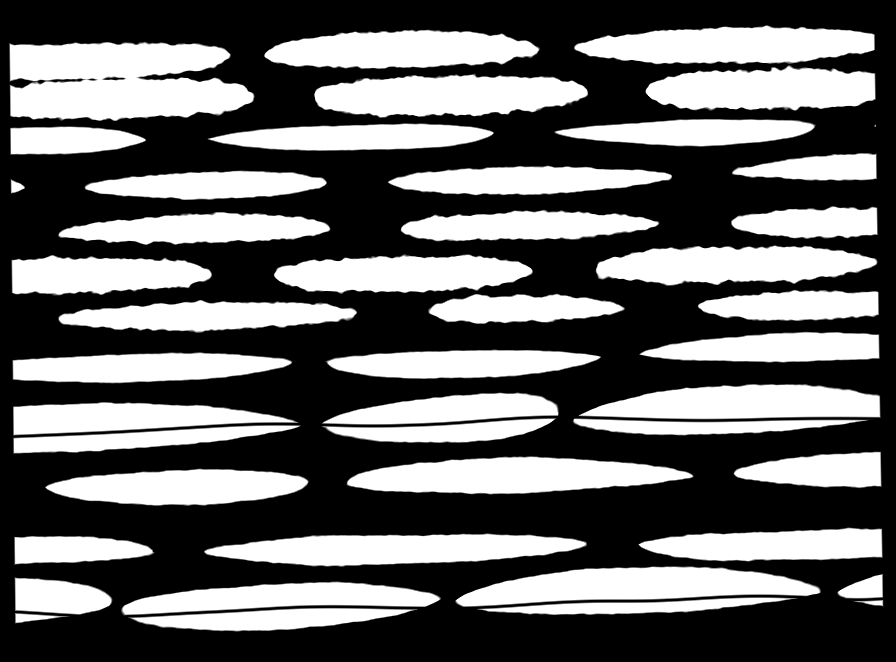
Give the GLSL for this pattern, as a Shadertoy shader.

```glsl
// Twelve stacked rows of white, ragged lens shapes on black, like coursed stones.
// Each lens is a superellipse set between two gaps of its row; gradient noise
// frays its outline, and thin wavy seams split the lenses of two rows.

const int ROWS = 12;
const vec3 INK = vec3(0.0);
const vec3 STONE = vec3(1.0);
const float TILT = -0.021;          // rows climb towards the right
const float MID_X = 0.67;
const float FRAY_FREQ = 48.0;
const float FRAY_SIZE = 0.0085;
const float WOBBLE_FREQ = 7.0;
const float WOBBLE_SIZE = 0.0045;
const float SEAM_HALF = 0.0023;
const float SEAM_SLANT = 0.9;       // lean of the gaps in seamed rows
const vec2 LEFT_EDGE = vec2(0.014, 0.010);   // x at the top, growth downwards
const vec2 RIGHT_EDGE = vec2(1.320, 0.015);

// Per row: depth below the top, half height, gap width.
const vec3 BAND[ROWS] = vec3[ROWS](
    vec3(0.077, 0.026, 0.050), vec3(0.141, 0.029, 0.090),
    vec3(0.205, 0.020, 0.092), vec3(0.273, 0.020, 0.092),
    vec3(0.343, 0.021, 0.110), vec3(0.410, 0.026, 0.095),
    vec3(0.469, 0.020, 0.112), vec3(0.543, 0.021, 0.056),
    vec3(0.637, 0.036, 0.030), vec3(0.725, 0.026, 0.062),
    vec3(0.826, 0.022, 0.080), vec3(0.905, 0.035, 0.025));

// Per row: x of the main gap, gap spacing, shift of the other gaps.
const vec3 GAPS[ROWS] = vec3[ROWS](
    vec3(0.373, 0.528, -0.058), vec3(0.428, 0.504, 0.0),
    vec3(0.792, 0.504, -0.021), vec3(0.539, 0.488, 0.033),
    vec3(0.553, 0.508, -0.010), vec3(0.366, 0.519, -0.032),
    vec3(0.595, 0.482, -0.078), vec3(0.468, 0.511, -0.042),
    vec3(0.472, 0.511, -0.130), vec3(0.495, 0.521, 0.062),
    vec3(0.269, 0.655, 0.0), vec3(0.678, 0.539, 0.037));

// Per row: how ragged the outline is.
const float ROUGH[ROWS] = float[ROWS](
    0.7, 1.0, 0.15, 0.4, 0.65, 0.9, 0.6, 0.2, 0.3, 0.3, 0.3, 0.25);

vec2 hash2(vec2 p) {
    vec3 q = fract(p.xyx * vec3(0.1031, 0.1030, 0.0973));
    q += dot(q, q.yzx + 33.33);
    return fract((q.xx + q.yz) * q.zy) * 2.0 - 1.0;
}

float gradientNoise(vec2 p) {
    vec2 i = floor(p), f = p - i;
    vec2 u = f * f * f * (f * (f * 6.0 - 15.0) + 10.0);
    vec2 e = vec2(0.0, 1.0);
    float a = dot(hash2(i), f);
    float b = dot(hash2(i + e.yx), f - e.yx);
    float c = dot(hash2(i + e.xy), f - e.xy);
    float d = dot(hash2(i + e.yy), f - e.yy);
    return mix(mix(a, b, u.x), mix(c, d, u.x), u.y);
}

float gapX(vec3 gaps, int k) {
    return gaps.x + float(k) * gaps.y + (k == 0 ? 0.0 : gaps.z);
}

// Approximate distance to a lens: superellipse value over its gradient.
float lensDistance(vec2 p, vec2 halfSize, float rough, vec2 seed) {
    vec2 power = vec2(mix(2.0, 3.0, rough), mix(1.5, 2.1, rough));
    float asymmetry = 0.4 * seed.x * (1.0 - 0.6 * rough);
    halfSize.y *= 1.0 + asymmetry * sign(p.y);
    vec2 q = p / halfSize;
    q.x += 0.25 * seed.y * max(0.0, 1.0 - q.x * q.x);
    q = max(abs(q), 1e-4);
    vec2 powered = pow(q, power);
    vec2 slope = power * powered / q / halfSize;
    return (powered.x + powered.y - 1.0) / max(length(slope), 1.0);
}

float rowDistance(vec2 p, int row, float fray, float wobble) {
    vec3 band = BAND[row];
    bool seamed = row == 8 || row == 11;
    float y = p.y - band.x - TILT * (p.x - MID_X);
    float x = p.x + (seamed ? SEAM_SLANT * y : 0.0);
    float d = 1.0;
    for (int k = -2; k < 2; k++) {
        float start = gapX(GAPS[row], k), end = gapX(GAPS[row], k + 1);
        vec2 seed = hash2(vec2(row, k) * 7.3 + 41.0);
        vec2 center = vec2(0.5 * (start + end), 0.003 * seed.y);
        vec2 halfSize = vec2(0.5 * (end - start - band.z), band.y);
        d = min(d, lensDistance(vec2(x, y) - center, halfSize, ROUGH[row], seed));
    }
    d += ROUGH[row] * fray + wobble;
    if (seamed) {
        float seamY = 0.004 + 0.035 * gradientNoise(vec2(p.x * 3.2, float(row) + 0.4));
        d = max(d, SEAM_HALF - abs(y - seamY));
    }
    return d;
}

void mainImage(out vec4 fragColor, in vec2 fragCoord) {
    float pixel = 1.0 / iResolution.y;
    vec2 p = vec2(fragCoord.x, iResolution.y - fragCoord.y) * pixel;

    // Outline wear shared by all rows
    float fray = FRAY_SIZE * gradientNoise(p * FRAY_FREQ)
               + 0.4 * FRAY_SIZE * gradientNoise(p * FRAY_FREQ * 2.3 + 17.0);
    float wobble = WOBBLE_SIZE * gradientNoise(p * WOBBLE_FREQ + 5.0);

    float d = 1.0;
    for (int row = 0; row < ROWS; row++) d = min(d, rowDistance(p, row, fray, wobble));

    // Straight, slightly leaning cuts at both sides
    d = max(d, LEFT_EDGE.x + LEFT_EDGE.y * p.y - p.x);
    d = max(d, p.x - RIGHT_EDGE.x - RIGHT_EDGE.y * p.y);

    float coverage = clamp(0.5 - d / (1.5 * pixel), 0.0, 1.0);
    fragColor = vec4(mix(INK, STONE, coverage), 1.0);
}
```
